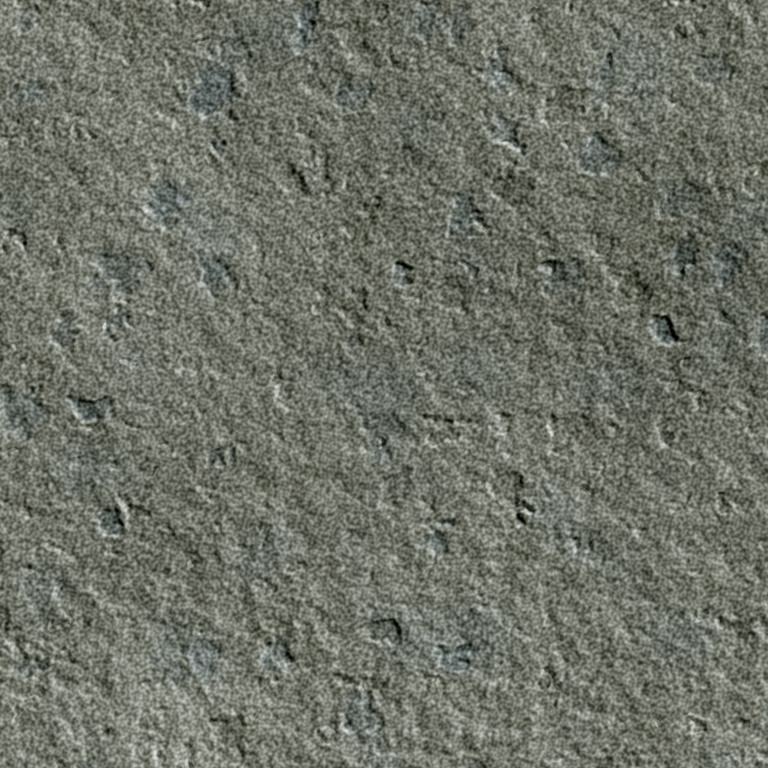
Write a Shadertoy shader that draws this texture.

```glsl
// Weathered grey-green stone: a height field of gradient noise and ragged,
// scattered pits is lit from the upper right by a slope difference.
// Fine grain, broad stains and bluish pit floors finish the surface.

const vec3  STONE_COLOR   = vec3(0.437, 0.448, 0.400);
const vec3  BLUE_SHIFT    = vec3(-0.022, 0.004, 0.040);
const vec3  BRIGHT_SHIFT  = vec3(0.000, 0.006, 0.020);
const vec2  LIGHT_DIR     = vec2(0.78, 0.62);
const float SLOPE_STEP    = 0.003;  // half width of the slope difference
const float LARGE_PITS    = 12.0;   // pit cells across the canvas
const float SMALL_PITS    = 29.0;
const float PIT_DEPTH     = 0.34;
const float SMALL_DEPTH   = 0.17;
const float EDGE_RAGGED   = 0.022;
const float PIT_SHADE     = 0.055;
const float COARSE_GRAIN  = 0.16;
const float FINE_GRAIN    = 0.27;
const float STAIN         = 0.09;

// Integer hash to two values in 0..1
vec2 hash2(vec2 cell) {
    uvec2 q = uvec2(ivec2(cell)) * uvec2(1597u, 3812u) + 977u;
    uint n = (q.x ^ (q.y * 7919u)) * 26699u;
    n = (n ^ (n >> 15u)) * 73244u + 12345u;
    n = (n ^ (n >> 13u)) * 40503u;
    n ^= n >> 16u;
    return vec2(n & 0xffffu, (n * 48271u) >> 16u) / 65535.0;
}

mat2 rotation(float angle) {
    float c = cos(angle), s = sin(angle);
    return mat2(c, s, -s, c);
}

float cornerSlope(vec2 cell, vec2 offset) {
    float angle = 6.28318 * hash2(cell).x;
    return dot(vec2(cos(angle), sin(angle)), offset);
}

float gradientNoise(vec2 p) {
    vec2 i = floor(p), f = p - i;
    vec2 u = f * f * f * (f * (f * 6.0 - 15.0) + 10.0);
    vec2 e = vec2(1.0, 0.0);
    return mix(mix(cornerSlope(i, f), cornerSlope(i + e.xy, f - e.xy), u.x),
               mix(cornerSlope(i + e.yx, f - e.yx), cornerSlope(i + 1.0, f - 1.0), u.x), u.y);
}

// Scattered elliptical pits: x = depth, y = share of bluish floor
vec2 pits(vec2 p, float cells, float density, float seed) {
    vec2 g = p * cells, home = floor(g), result = vec2(0.0);
    for (int y = -1; y <= 1; y++)
    for (int x = -1; x <= 1; x++) {
        vec2 cell = home + vec2(x, y);
        vec2 place = hash2(cell + seed);
        vec2 form = hash2(cell + seed + 57.0);
        vec2 kind = hash2(cell + seed + 131.0);
        if (kind.x > density) continue;
        vec2 d = rotation(form.x * 3.14159) * (g - cell - place);
        d.y *= mix(1.0, 1.8, form.y);
        float radius = mix(0.24, 0.52, kind.y);
        float depth = 1.0 - smoothstep(0.45, 1.0, length(d) / radius);
        depth *= mix(0.45, 1.0, hash2(cell + seed + 211.0).x);
        result = max(result, depth * vec2(1.0, step(0.5, place.y)));
    }
    return result;
}

// Moves points so that pit outlines become ragged
vec2 raggedPoint(vec2 p) {
    vec2 shift = vec2(gradientNoise(p * 38.0 + 11.0), gradientNoise(p * 38.0 + 73.0));
    shift += 0.5 * vec2(gradientNoise(p * 80.0 + 31.0), gradientNoise(p * 80.0 + 97.0));
    return p + EDGE_RAGGED * shift;
}

float height(vec2 p, float roughness) {
    vec2 q = raggedPoint(p);
    float h = 0.30 * gradientNoise(rotation(0.4) * p * 20.0);
    h += 0.19 * gradientNoise(rotation(0.9) * p * 46.0 + 19.0);
    h += 0.10 * gradientNoise(rotation(1.3) * p * 92.0 + 41.0);
    h *= roughness;
    h -= PIT_DEPTH * pits(q, LARGE_PITS, 0.55, 300.0).x;
    h -= SMALL_DEPTH * pits(q, SMALL_PITS, 0.38, 700.0).x;
    return h;
}

void mainImage(out vec4 fragColor, in vec2 fragCoord) {
    vec2 p = fragCoord / iResolution.y;

    // Broad stains, lighter and rougher toward the bottom
    float stain = gradientNoise(p * 2.6 + 5.0) + 0.6 * gradientNoise(p * 6.5 + 23.0);
    float bottom = 1.0 - smoothstep(0.0, 0.55, p.y + 0.25 * stain);
    float roughness = 0.85 + 0.4 * bottom;

    // Light from the slope toward the upper right
    vec2 reach = LIGHT_DIR * SLOPE_STEP;
    float light = height(p - reach, roughness) - height(p + reach, roughness);

    // Pit floors and grain
    vec2 hollow = pits(raggedPoint(p), LARGE_PITS, 0.55, 300.0);
    light -= PIT_SHADE * hollow.x;
    light += STAIN * stain + 0.035 * (bottom - 0.3);
    light += COARSE_GRAIN * gradientNoise(rotation(0.6) * p * 125.0 + 7.0);
    light += FINE_GRAIN * gradientNoise(rotation(0.25) * p * 205.0 + 3.0);

    // Colour
    float blueNoise = smoothstep(0.0, 0.5, gradientNoise(p * 9.0 + 47.0));
    float blue = clamp(0.8 * hollow.y + 0.4 * blueNoise, 0.0, 1.0);
    vec3 color = STONE_COLOR + light + BLUE_SHIFT * blue;
    color += BRIGHT_SHIFT * smoothstep(0.05, 0.25, light);
    fragColor = vec4(clamp(color, 0.0, 1.0), 1.0);
}
```
